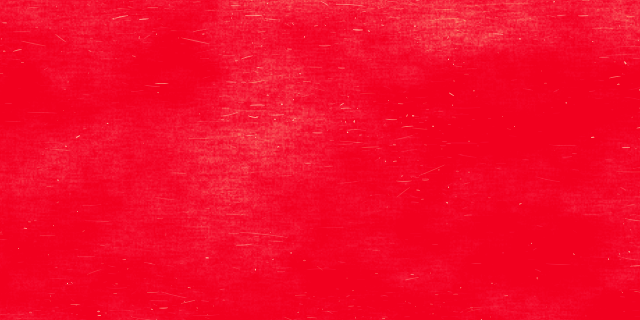
Give the GLSL for this texture, as a Shadertoy shader.

```glsl
// Worn red lacquer: cloudy pale abrasion over a saturated red base.
// Layered value noise gives the rubbed grain; jittered grids scatter
// tapered, mostly horizontal scratches and small chips over it.

const vec3 LACQUER = vec3(0.95, 0.0, 0.12);
const vec3 WORN_SHIFT = vec3(0.02, 0.28, 0.19);
const vec3 CREAM = vec3(1.0, 0.80, 0.66);

// Integer hash: four random values in 0..1 per cell and seed
vec4 hash4(vec2 cell, int seed) {
    uvec4 v = uvec4(ivec4(ivec2(cell), seed, seed + 17));
    v = v * 1664525u + 1013904223u;
    v += v.yzxy * v.wxyz;
    v ^= v >> 16u;
    v += v.yzxy * v.wxyz;
    return vec4(v >> 8u) / 16777216.0;
}

float valueNoise(vec2 p, int seed) {
    vec2 i = floor(p), f = fract(p);
    f = f * f * (3.0 - 2.0 * f);
    float low = mix(hash4(i, seed).x, hash4(i + vec2(1, 0), seed).x, f.x);
    float high = mix(hash4(i + vec2(0, 1), seed).x, hash4(i + vec2(1, 1), seed).x, f.x);
    return mix(low, high, f.y);
}

float fbm(vec2 p, int seed) {
    float sum = 0.0, amp = 0.5;
    for (int i = 0; i < 5; i++) {
        sum += amp * valueNoise(p, seed + i);
        p = p * 2.1 + 3.7;
        amp *= 0.5;
    }
    return sum / 0.97;
}

float blob(vec2 p, vec2 center, vec2 radius) {
    vec2 q = (p - center) / radius;
    return exp(-dot(q, q));
}

// Broad rubbed and intact areas, with medium mottling
float wearCloud(vec2 p) {
    vec2 q = p + 0.12 * (vec2(fbm(p * 4.0, 11), fbm(p * 4.0, 23)) - 0.5);
    float wear = 0.02 + 1.0 * (fbm(p * vec2(3.0, 4.5), 31) - 0.5);
    wear += 0.5 * (fbm(p * vec2(11.0, 17.0), 37) - 0.5);
    wear += 0.52 * blob(q, vec2(0.88, 0.76), vec2(0.27, 0.28));
    wear += 0.46 * blob(q, vec2(0.75, 0.48), vec2(0.29, 0.15));
    wear += 0.40 * blob(q, vec2(0.28, 0.60), vec2(0.17, 0.22));
    wear += 0.36 * blob(q, vec2(1.55, 0.88), vec2(0.32, 0.13));
    wear += 0.45 * smoothstep(0.78, 1.02, q.y);
    wear -= 0.40 * blob(q, vec2(0.57, 0.86), vec2(0.13, 0.13));
    wear -= 0.20 * blob(q, vec2(1.45, 0.50), vec2(0.28, 0.25));
    return wear;
}

// Fine grain: horizontal rubbing, faint vertical weave and grit
float rubbedGrain(vec2 p) {
    float streaks = valueNoise(p * vec2(30.0, 190.0), 41) - 0.5;
    float weave = valueNoise(p * vec2(170.0, 38.0), 43) - 0.5;
    float grit = valueNoise(p * 230.0, 47) - 0.5;
    return 0.60 * streaks + 0.30 * weave + 0.70 * grit;
}

// Tapered, slightly bent stroke centred on the origin
float stroke(vec2 p, float angle, float halfLength, float halfWidth, float bend, float px) {
    float c = cos(angle), s = sin(angle);
    p = vec2(c * p.x + s * p.y, c * p.y - s * p.x);
    float t = p.x / halfLength;
    float taper = sqrt(max(1.0 - t * t, 0.0));
    float d = abs(p.y - bend * halfLength * t * t);
    return clamp((halfWidth * taper - d) / px + 0.5, 0.0, 1.0) * smoothstep(0.0, 0.4, taper);
}

// One scattered layer; density follows patchy clusters
float scratches(vec2 p, float cellSize, float reach, float halfWidth, float tilt,
                float density, int seed, float px) {
    vec2 home = floor(p / cellSize);
    float cover = 0.0;
    for (int y = -1; y <= 1; y++)
    for (int x = -1; x <= 1; x++) {
        vec2 cell = home + vec2(x, y);
        vec4 place = hash4(cell, seed);
        vec4 look = hash4(cell, seed + 5);
        vec2 center = (cell + place.xy) * cellSize;
        float cluster = smoothstep(0.42, 0.72, fbm(center * 5.0, 61));
        float rim = smoothstep(0.75, 1.0, center.y) + smoothstep(1.85, 2.0, center.x);
        float chance = density * (0.2 + 1.8 * cluster + 0.6 * rim);
        float spin = 2.0 * look.x - 1.0;
        float angle = tilt * spin * (0.3 + 2.0 * spin * spin * spin * spin);
        float size = reach * mix(0.2, 1.0, look.y * look.y);
        float width = halfWidth * mix(0.5, 1.2, place.w);
        float mark = stroke(p - center, angle, size, width, 0.16 * (look.w - 0.5), px);
        cover = max(cover, mark * step(place.z, chance) * mix(0.2, 1.0, look.z * look.z));
    }
    return cover;
}

void mainImage(out vec4 fragColor, in vec2 fragCoord) {
    vec2 p = fragCoord / iResolution.y;
    float px = 1.0 / iResolution.y;

    // Abrasion, with stronger grain where the lacquer is thin
    float cloud = wearCloud(p);
    float wear = cloud + rubbedGrain(p) * (0.25 + 0.9 * clamp(cloud, 0.0, 0.6));
    wear = max(wear, 0.0);
    wear += 0.8 * scratches(p, 0.06, 0.05, 0.0013, 0.12, 0.6, 71, px);
    wear += 0.7 * scratches(p, 0.025, 0.014, 0.0015, 0.25, 0.4, 73, px);
    wear = min(wear, 1.6);
    vec3 color = LACQUER + WORN_SHIFT * vec3(wear, pow(wear, 1.5), wear);

    // Exposed cream undercoat: long scratches, nicks and chips
    float bare = scratches(p, 0.17, 0.08, 0.0014, 0.30, 0.5, 83, px);
    bare = max(bare, scratches(p, 0.06, 0.028, 0.0014, 0.30, 0.32, 97, px));
    bare = max(bare, scratches(p, 0.025, 0.006, 0.0022, 1.20, 0.10, 109, px));
    color = mix(color, CREAM, 0.9 * bare);

    fragColor = vec4(clamp(color, 0.0, 1.0), 1.0);
}
```
